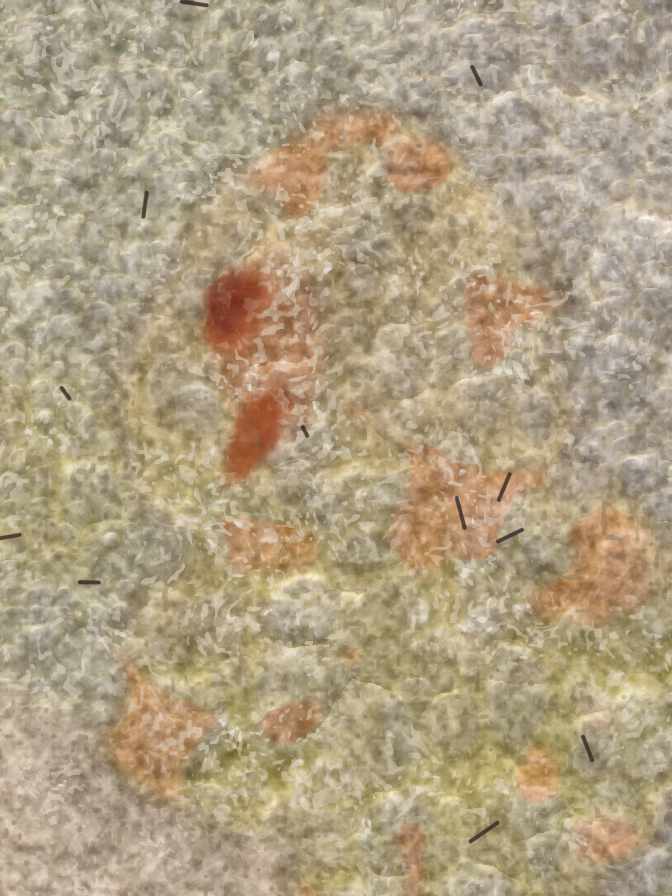
Reproduce this texture procedurally as a Shadertoy shader.

```glsl
// Draws crusted mineral foam: ochre film over grey bubbles, pale grit and rust stains.

const vec3 OCHRE = vec3(0.69, 0.61, 0.45);
const vec3 OLIVE = vec3(0.65, 0.60, 0.38);
const vec3 STONE = vec3(0.63, 0.60, 0.57);
const vec3 MOSS  = vec3(0.66, 0.65, 0.55);
const vec3 SAND  = vec3(0.71, 0.64, 0.56);
const vec3 CREAM = vec3(0.90, 0.87, 0.81);
const vec3 UMBER = vec3(0.43, 0.36, 0.27);
const vec3 RUST  = vec3(0.60, 0.26, 0.12);
const vec3 WINE  = vec3(0.43, 0.17, 0.14);

float hash(vec2 p) {
    vec3 q = fract(vec3(p.xyx) * 0.1031);
    q += dot(q, q.yzx + 33.33);
    return fract((q.x + q.y) * q.z);
}

float noise(vec2 p) {
    vec2 i = floor(p), f = fract(p);
    f = f * f * (3.0 - 2.0 * f);
    return mix(mix(hash(i), hash(i + vec2(1, 0)), f.x),
               mix(hash(i + vec2(0, 1)), hash(i + vec2(1, 1)), f.x), f.y);
}

float fbm(vec2 p) {
    float sum = 0.0, amp = 0.5;
    for (int i = 0; i < 5; i++) {
        sum += amp * noise(p);
        p = mat2(1.6, 1.2, -1.2, 1.6) * p + 17.3;
        amp *= 0.5;
    }
    return sum / 0.97;
}

float ridge(vec2 p) {
    return 1.0 - abs(2.0 * fbm(p) - 1.0);
}

float bell(float x) {
    return exp(-x * x);
}

float smoothUnion(float a, float b, float k) {
    float h = clamp(0.5 + 0.5 * (b - a) / k, 0.0, 1.0);
    return mix(b, a, h) - k * h * (1.0 - h);
}

float disc(vec2 p, vec2 centre, float radius) {
    return length(p - centre) - radius;
}

// Soft tilted ellipse, 1 inside and 0 outside
float stain(vec2 p, vec2 centre, vec2 size, float angle) {
    float c = cos(angle), s = sin(angle);
    vec2 q = mat2(c, -s, s, c) * (p - centre) / size;
    return smoothstep(1.25, 0.55, length(q));
}

// Signed distance to the raised mass of foam
float foamMass(vec2 p) {
    float d = disc(p, vec2(0.39, 0.56), 0.25);
    d = smoothUnion(d, disc(p, vec2(0.40, 0.77), 0.11), 0.08);
    d = smoothUnion(d, disc(p, vec2(0.28, 0.23), 0.15), 0.09);
    d = smoothUnion(d, disc(p, vec2(0.60, 0.24), 0.21), 0.06);
    return smoothUnion(d, disc(p, vec2(0.50, 0.02), 0.17), 0.05);
}

// Nearest scattered bubble: offset from its centre in radii, distance, id
vec4 nearestBubble(vec2 p, float size, float seed) {
    vec2 cell = floor(p / size);
    vec4 best = vec4(0, 0, 9, 0);
    for (int y = -1; y <= 1; y++)
    for (int x = -1; x <= 1; x++) {
        vec2 id = cell + vec2(x, y) + seed;
        vec2 jitter = 0.15 + 0.7 * vec2(hash(id), hash(id + 71.7));
        float radius = size * mix(0.28, 0.62, hash(id + 31.1));
        vec2 offset = (p - (id - seed + jitter) * size) / radius;
        float d = length(offset);
        if (d < best.z) best = vec4(offset, d, hash(id + 53.9));
    }
    return best;
}

// Grey dome lit from above, with a film-coloured rim
vec3 addBubbles(vec3 col, vec2 p, float size, float seed, float amount, vec3 film) {
    vec4 b = nearestBubble(p, size, seed);
    float inside = smoothstep(1.05, 0.7, b.z) * amount * mix(0.35, 1.0, b.w);
    float rim = bell((b.z - 1.0) / 0.14) * amount;
    float light = dot(b.xy, vec2(-0.25, 0.95));
    col = mix(col, STONE * mix(0.92, 1.06, b.w), inside * 0.65);
    col += inside * light * 0.14;
    col = mix(col, film * (1.0 + 0.25 * light), rim * 0.45);
    return col + 0.20 * bell((b.z - 0.82) / 0.10) * smoothstep(0.4, 0.9, light) * amount;
}

// Short dark fibres strewn over the surface
float debris(vec2 p) {
    float mask = 0.0;
    for (float i = 1.0; i < 13.0; i++) {
        vec2 centre = vec2(0.75 * hash(vec2(i, 3.1)), hash(vec2(i, 8.7)));
        float angle = 6.28 * hash(vec2(i, 5.3));
        vec2 axis = vec2(cos(angle), sin(angle)), q = p - centre;
        float reach = mix(0.004, 0.018, hash(vec2(i, 1.9)));
        float d = length(q - axis * clamp(dot(q, axis), -reach, reach));
        mask = max(mask, smoothstep(0.0032, 0.0012, d));
    }
    return mask;
}

void mainImage(out vec4 fragColor, in vec2 fragCoord) {
    vec2 p = fragCoord / iResolution.y;
    vec2 warp = vec2(fbm(p * 13.0), fbm(p * 13.0 + 40.0)) - 0.5;
    vec2 q = p + warp * 0.045;
    float d = foamMass(q + warp * 0.03);
    float mass = smoothstep(0.015, -0.02, d);
    float sandy = smoothstep(0.30, 0.20, q.y + 0.35 * q.x) * (1.0 - mass);

    // Ground and film
    vec3 ground = mix(MOSS, STONE * 1.05, smoothstep(0.25, 0.6, q.x));
    ground = mix(ground, OLIVE * 1.05, 0.7 * stain(q, vec2(0.04, 0.46), vec2(0.12, 0.14), 0.0));
    ground = mix(ground, SAND, sandy);
    vec3 film = mix(OLIVE, OCHRE, smoothstep(0.25, 0.6, q.y + 0.5 * fbm(p * 7.0) - 0.25));
    vec3 col = mix(ground, film, mass);
    col *= 0.83 + 0.36 * fbm(p * 9.0 + 5.0);

    // Bubbles from large to small
    float wet = 1.0 - 0.85 * sandy;
    float open = mix(0.35, 1.0, max(mass, smoothstep(0.4, 0.6, q.x)));
    col = addBubbles(col, q, 0.125, 3.0, 0.9 * wet * open, film);
    col = addBubbles(col, q, 0.070, 19.0, 0.6 * wet, film);
    col = addBubbles(col, p + warp * 0.02, 0.032, 47.0, mix(0.6, 0.2, mass) * wet, film);

    // Edge of the mass: bright lip and shaded crease
    col = mix(col, OCHRE * 1.08, 0.45 * bell((d + 0.018) / 0.014));
    col = mix(col, UMBER * 1.15, 0.40 * bell((d - 0.008) / 0.012));

    // Rust stains
    float redUpper = stain(q, vec2(0.268, 0.655), vec2(0.036, 0.050), -0.3);
    float redLower = stain(q, vec2(0.290, 0.520), vec2(0.026, 0.064), -0.5);
    float blush = stain(q, vec2(0.305, 0.610), vec2(0.060, 0.110), 0.0);
    float flecks = smoothstep(0.66, 0.80, noise(q * 15.0 + 9.0)) * mass;
    col = mix(col, RUST * 1.35, 0.30 * blush + 0.28 * flecks);
    col = mix(col, RUST, 0.75 * max(redUpper, redLower));
    col = mix(col, WINE, 0.6 * stain(q, vec2(0.265, 0.665), vec2(0.025, 0.036), -0.3));

    // Wrinkles, grain, pale grit and dark pits
    float clean = 1.0 - 0.65 * max(redUpper, redLower);
    float patches = smoothstep(0.35, 0.65, fbm(p * 17.0 + 60.0));
    col += 0.20 * clean * (ridge(p * 38.0) - 0.78);
    col += 0.36 * clean * (fbm(p * 95.0) - 0.5);
    float grit = smoothstep(0.60, 0.78, noise(p * 170.0 + warp * 9.0));
    float clumps = smoothstep(0.60, 0.74, fbm(p * 60.0 + 80.0));
    float pits = smoothstep(0.66, 0.88, noise(p * 135.0 + 200.0));
    col = mix(col, CREAM, clean * (grit * mix(0.18, 0.50, patches) + 0.45 * clumps * patches));
    col = mix(col, UMBER, 0.36 * pits * (1.0 - 0.5 * patches));
    col = mix(col, vec3(0.20, 0.15, 0.13), 0.8 * debris(p));

    fragColor = vec4(clamp(col, 0.0, 1.0), 1.0);
}
```
